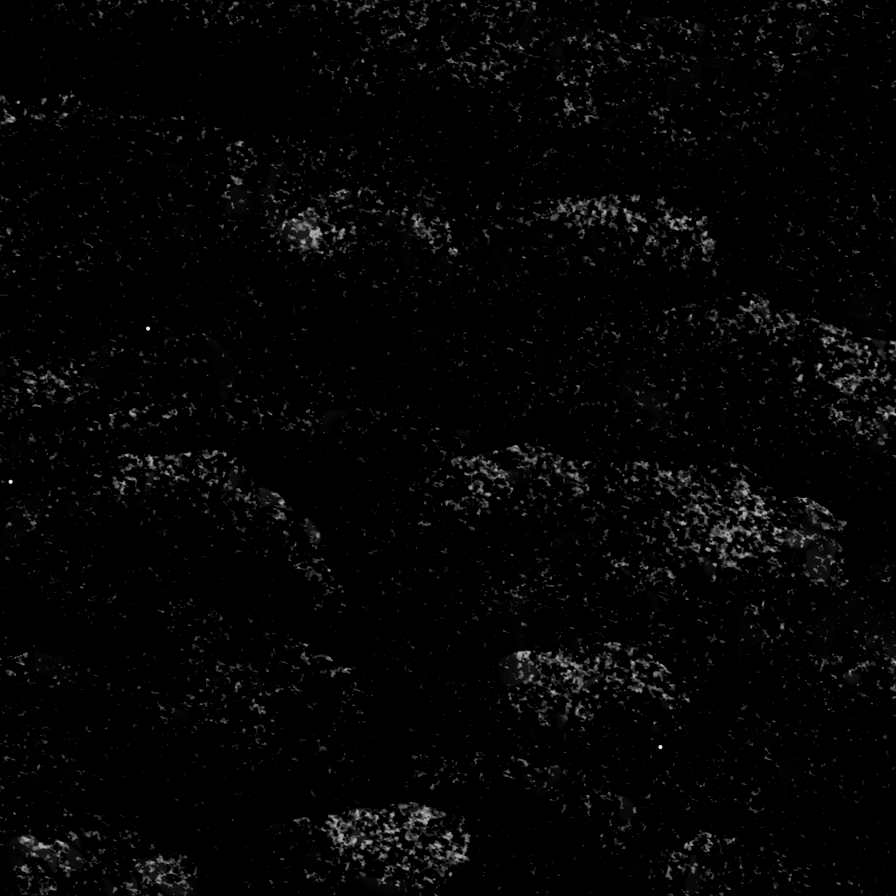
A Shadertoy shader for this texture:

```glsl
// Dark rock face: faint grey grain catching light on tilted, cracked ledges.

const float LEDGE_COLUMNS = 4.0;
const float LEDGE_ROWS = 6.0;
const vec2 GRAIN_SCALE = vec2(175.0, 205.0);
const float GRAIN_GAIN = 1.45;
const vec3 STONE_LIGHT = vec3(1.0);

float hash(vec2 cell) {
    vec3 h = fract(vec3(cell.xyx) * 0.1031);
    h += dot(h, h.yzx + 33.33);
    return fract((h.x + h.y) * h.z);
}

float valueNoise(vec2 p) {
    vec2 cell = floor(p);
    vec2 f = fract(p);
    f = f * f * (3.0 - 2.0 * f);
    float low = mix(hash(cell), hash(cell + vec2(1, 0)), f.x);
    float high = mix(hash(cell + vec2(0, 1)), hash(cell + vec2(1, 1)), f.x);
    return mix(low, high, f.y);
}

float fbm(vec2 p) {
    float sum = 0.0;
    float weight = 0.5;
    for (int i = 0; i < 4; i++) {
        sum += weight * valueNoise(p);
        p = mat2(1.6, 1.2, -1.2, 1.6) * p + 17.3;
        weight *= 0.5;
    }
    return sum / 0.9375;
}

// Grain density of one ledge: crisp lit top, fading downwards and sideways.
float ledge(vec2 p, vec2 centre, float halfWidth, float height, float tilt) {
    vec2 d = p - centre;
    float side = d.x / halfWidth;
    float top = -tilt * d.x - 0.035 * side * side;
    float depth = top - d.y;
    float body = smoothstep(0.0, 0.006, depth)
               * (1.0 - smoothstep(0.25 * height, height, depth));
    float ends = smoothstep(-1.0, -0.5, side) * (1.0 - smoothstep(0.88, 1.0, side));
    float rim = smoothstep(0.0, 0.003, depth) * (1.0 - smoothstep(0.004, 0.012, depth));
    return ends * (body + 0.3 * rim);
}

// Strongest of all ledges scattered on a jittered grid.
float ledgeField(vec2 p) {
    float density = 0.0;
    for (float row = 0.0; row <= LEDGE_ROWS; row++) {
        for (float col = 0.0; col <= LEDGE_COLUMNS; col++) {
            vec2 id = vec2(col, row) + 3.0;
            vec2 jitter = vec2(hash(id), hash(id + 41.0));
            vec2 centre = (vec2(col - 0.5 * mod(row, 2.0), row) + jitter)
                        / vec2(LEDGE_COLUMNS, LEDGE_ROWS);
            float halfWidth = mix(0.11, 0.25, hash(id + 73.0));
            float height = mix(0.07, 0.19, hash(id + 97.0));
            float tilt = mix(-0.15, 0.35, hash(id + 131.0));
            float strength = mix(0.5, 1.05, hash(id + 167.0));
            density = max(density, strength * ledge(p, centre, halfWidth, height, tilt));
        }
    }
    return density;
}

// Thin dark veins along the middle level of a noise field.
float cracks(vec2 p) {
    return smoothstep(0.0, 0.07, abs(fbm(p) - 0.5));
}

float grain(vec2 p) {
    vec2 slanted = vec2(p.x - 0.3 * p.y, p.y + 0.35 * p.x) * GRAIN_SCALE;
    return 0.6 * valueNoise(slanted) + 0.4 * valueNoise(slanted * 2.1 + 9.0);
}

// Rare bright mineral points.
float glints(vec2 p, float cells, float chance, float radius) {
    vec2 id = floor(p * cells);
    vec2 offset = 0.2 + 0.6 * vec2(hash(id + 211.0), hash(id + 239.0));
    float dist = length(fract(p * cells) - offset) / cells;
    float present = step(1.0 - chance, hash(id + 263.0));
    return present * (1.0 - smoothstep(0.5 * radius, radius, dist));
}

void mainImage(out vec4 fragColor, in vec2 fragCoord) {
    vec2 p = fragCoord / iResolution.y;

    // Rough outlines: broad bends plus small chips
    vec2 bend = vec2(fbm(p * 5.0), fbm(p * 5.0 + 31.0)) - 0.5;
    vec2 chip = vec2(valueNoise(p * 60.0), valueNoise(p * 60.0 + 53.0)) - 0.5;
    vec2 rough = p + 0.13 * bend + 0.008 * chip;

    // Where light reaches the stone
    float patches = smoothstep(0.28, 0.66, fbm(p * vec2(7.0, 10.0) + 5.0));
    float veins = mix(0.4, 1.0, cracks(rough * vec2(8.0, 11.0)));
    float density = ledgeField(rough) * mix(0.4, 1.0, patches) * veins;
    float dust = 0.32 * smoothstep(0.4, 0.7, fbm(p * vec2(4.0, 7.0) + 61.0));
    density = clamp(max(density, dust), 0.0, 1.0);

    // Grain and small flat facets
    float threshold = mix(0.83, 0.44, density);
    float sparkle = mix(0.6, 1.4, valueNoise(p * 130.0 + 11.0));
    float light = GRAIN_GAIN * sparkle * max(0.0, grain(p) - threshold);
    float facet = smoothstep(0.76, 0.84, valueNoise(rough * vec2(48.0, 34.0)));
    light += 0.1 * facet * density * density;
    light = min(light, 0.65);
    light = max(light, 0.9 * glints(p, 20.0, 0.012, 0.003));

    fragColor = vec4(STONE_LIGHT * light, 1.0);
}
```
